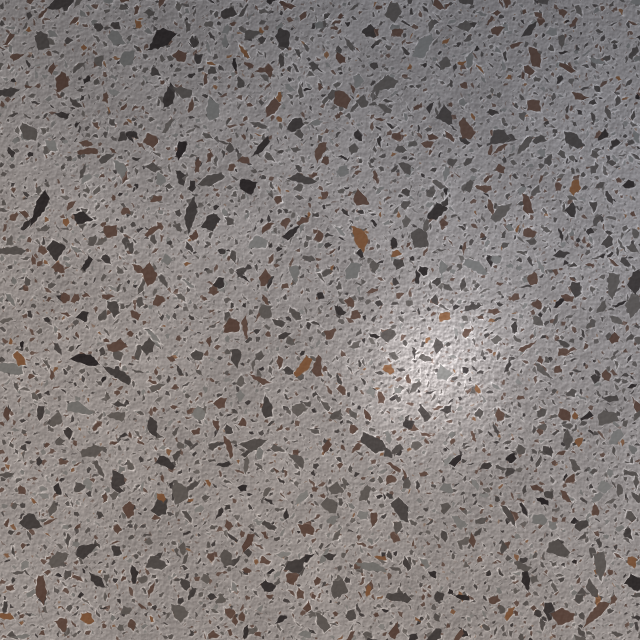
A Shadertoy shader for this texture:

```glsl
const vec3 CEMENT      = vec3(0.548, 0.532, 0.530);
const vec3 BLACK_STONE = vec3(0.130, 0.115, 0.120);
const vec3 GREY_STONE  = vec3(0.350, 0.335, 0.325);
const vec3 BROWN_STONE = vec3(0.340, 0.255, 0.220);
const vec3 RUST_STONE  = vec3(0.450, 0.310, 0.210);
const vec3 PALE_STONE  = vec3(0.440, 0.440, 0.435);
const vec3 COOL_TINT   = vec3(0.965, 0.985, 1.020);
const vec3 WARM_TINT   = vec3(1.025, 1.000, 0.975);
const vec2 GLOW_CENTER = vec2(0.68, 0.43);
const vec2 LIGHT_DIR   = vec2(-0.6, 0.8);
const float GLOW_RADIUS   = 0.11;
const float GLOW_STRENGTH = 0.26;
const float GRIT_CELLS    = 105.0;
const float GRIT_RELIEF   = 0.085;
const float EDGE_SOFTNESS = 0.0010;
const float RIM_WIDTH     = 0.0012;
const float RIM_STRENGTH  = 0.13;
const int   CHIP_SIDES    = 5;
const float TAU = 6.28318;

vec4 hash4(vec2 p) {
    vec4 q = fract(p.xyxy * vec4(0.1031, 0.1030, 0.0973, 0.1099));
    q += dot(q, q.wzxy + 33.33);
    return fract((q.xxyz + q.yzzw) * q.zywx);
}

// Distance to the nearest scattered grain
float cellular(vec2 p) {
    vec2 cell = floor(p);
    float nearest = 2.0;
    for (int y = -1; y <= 1; y++)
    for (int x = -1; x <= 1; x++) {
        vec2 id = cell + vec2(x, y);
        vec2 toGrain = id + hash4(id + 57.0).xy - p;
        nearest = min(nearest, dot(toGrain, toGrain));
    }
    return sqrt(nearest);
}

float gritHeight(vec2 p) {
    return cellular(p * GRIT_CELLS) + 0.6 * cellular(p * GRIT_CELLS * 1.9 + 31.0);
}

// Slow cloudy variation, about -1 to 1
float stains(vec2 p) {
    p += 0.04 * sin(p.yx * 17.0 + vec2(1.0, 4.0));
    return 0.5 * sin(p.x * 13.0 + 2.0 * sin(p.y * 9.0))
         + 0.3 * sin(p.y * 31.0 + 2.0 * sin(p.x * 23.0))
         + 0.2 * sin((p.x + p.y) * 67.0 + 2.0 * sin((p.x - p.y) * 49.0));
}

// Signed distance to a convex, stretched stone with random flat sides
float chipDistance(vec2 p, vec2 seed, vec2 halfSize) {
    float d = -1.0;
    for (int i = 0; i < CHIP_SIDES; i++) {
        vec4 h = hash4(seed + 7.3 * float(i + 1));
        float angle = (float(i) + 0.75 * h.x) * TAU / float(CHIP_SIDES);
        vec2 normal = vec2(cos(angle), sin(angle)) / halfSize;
        d = max(d, (dot(normal, p) - mix(0.62, 1.0, h.y)) / length(normal));
    }
    return d;
}

vec3 chipColor(vec4 h) {
    vec3 color = mix(BLACK_STONE, GREY_STONE, sqrt(h.x));
    color = mix(color, BROWN_STONE, 0.85 * step(0.68, h.y));
    color = mix(color, RUST_STONE, step(0.965, h.y));
    return mix(color, PALE_STONE + 0.06 * (h.x - 0.5), step(0.87, h.z));
}

// One size class of stones laid over the ground
vec3 addChips(vec3 ground, vec2 p, float cells, float density, float opacity, float blur) {
    vec2 cell = floor(p * cells);
    for (int y = -1; y <= 1; y++)
    for (int x = -1; x <= 1; x++) {
        vec2 id = cell + vec2(x, y);
        vec2 seed = id + cells * 3.7;
        vec4 place = hash4(seed);
        vec4 shape = hash4(seed + 113.0);
        vec2 local = p - (id + mix(vec2(0.1), vec2(0.9), place.xy)) / cells;
        if (place.z > density || length(local) * cells > 0.85) continue;

        float radius = mix(0.13, 0.29, shape.x * shape.x) / cells;
        float ratio = mix(0.26, 0.95, shape.y);
        float turn = TAU * shape.z;
        vec2 axis = vec2(cos(turn), sin(turn));
        vec2 turned = vec2(dot(local, axis), dot(local, vec2(-axis.y, axis.x)));
        float d = chipDistance(turned, seed, radius * vec2(inversesqrt(ratio), sqrt(ratio)));

        // Pale broken rim on the lit side, then the stone itself
        float rim = exp(-pow((d - RIM_WIDTH) / RIM_WIDTH, 2.0));
        float lit = smoothstep(0.0, 0.9, abs(dot(normalize(local + 1e-6), LIGHT_DIR)));
        ground += RIM_STRENGTH * opacity * rim * lit * shape.w;
        float cover = opacity * (1.0 - smoothstep(-blur, blur, d));
        ground = mix(ground, chipColor(hash4(seed + 271.0)), cover);
    }
    return ground;
}

void mainImage(out vec4 fragColor, in vec2 fragCoord) {
    vec2 uv = fragCoord / iResolution.y;
    float blur = max(EDGE_SOFTNESS, 0.7 / iResolution.y);
    float glow = exp(-dot(uv - GLOW_CENTER, uv - GLOW_CENTER) / (GLOW_RADIUS * GLOW_RADIUS));

    // Cement with grit relief
    vec2 slope = LIGHT_DIR * 0.0014;
    float relief = gritHeight(uv - slope) - gritHeight(uv + slope);
    float bump = GRIT_RELIEF * relief * (1.0 + 1.2 * glow);
    vec3 color = CEMENT + 0.022 * stains(uv) + 0.014 * stains(uv.yx * 3.1 + 5.0) + bump;

    // Stones from sand to large chips, with slightly worn outlines
    vec2 worn = uv + 0.0006 * sin(uv.yx * 520.0 + 3.0 * sin(uv * 190.0));
    color = addChips(color, worn, 112.0, 0.55, 0.45, blur);
    color = addChips(color, worn, 63.0, 0.85, 0.85, blur);
    color = addChips(color, worn, 35.0, 0.90, 0.95, blur);
    color = addChips(color, worn, 18.5, 0.85, 0.97, blur);
    color += 0.25 * bump;

    // Cool top, warm lower left and a soft reflected light
    color *= mix(WARM_TINT, COOL_TINT, smoothstep(0.3, 1.1, 0.7 * uv.y + 0.5 * uv.x));
    color *= 1.03 - 0.16 * smoothstep(0.6, 1.0, uv.y);
    color += GLOW_STRENGTH * glow * (0.25 + color);
    fragColor = vec4(clamp(color, 0.0, 1.0), 1.0);
}
```
